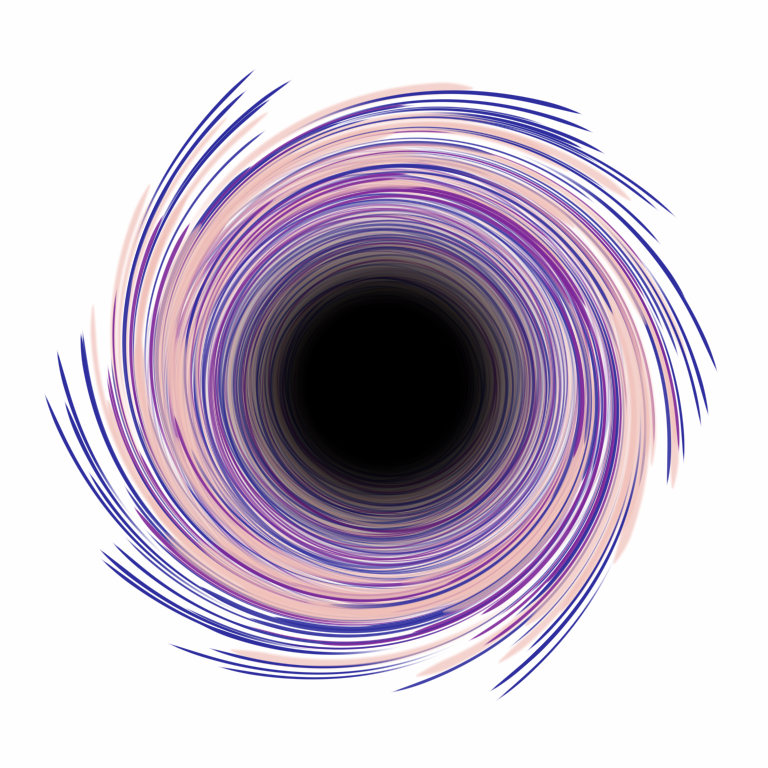
Write a three.js fragment shader that draws this background.

```glsl
// Brush strokes in blue, violet and pink spiralling out of a black hole on white.
varying vec2 vUv;

#define TAU 6.2831853
#define FILL_STROKES 190
#define TIP_CLUSTERS 8
#define TIPS_PER_CLUSTER 4
#define RING_LAYERS 6
#define RING_GAP 0.0065
#define UNWIND 11.7
#define EDGE 0.0011
#define CORE_INNER 0.095
#define CORE_OUTER 0.242

const vec3 WHITE = vec3(1.0, 0.995, 0.995);
const vec3 MIST = vec3(0.90, 0.83, 0.86);
const vec3 BLUE = vec3(0.18, 0.18, 0.62);
const vec3 VIOLET = vec3(0.49, 0.15, 0.60);
const vec3 PINK = vec3(0.94, 0.75, 0.72);

float hash(float n) {
  n = fract(n * 0.1031);
  n *= n + 33.33;
  n *= n + n;
  return fract(n);
}

vec3 inkColor(float pick) {
  if (pick < 0.36) return PINK;
  return pick < 0.68 ? VIOLET : BLUE;
}

// Coverage of a tapered stroke trailing counterclockwise and inward from its tip.
float strokeMask(vec2 polar, float tipAngle, float tipRadius,
                 float span, float halfWidth, float soft) {
  float behind = mod(polar.y - tipAngle, TAU);
  if (behind > span) return 0.0;
  float t = behind / span;
  float path = pow(pow(tipRadius, -3.0) + UNWIND * behind, -1.0 / 3.0);
  float width = halfWidth * sqrt(smoothstep(0.0, 0.12, behind)) * (1.0 - 0.75 * t);
  float body = 1.0 - smoothstep(width - soft, width + soft, abs(polar.x - path));
  return body * smoothstep(0.0, EDGE, width) * (1.0 - smoothstep(0.55, 1.0, t));
}

// Fine, slightly off-centre rings that fill the throat of the vortex.
vec3 paintRings(vec3 color, vec2 p) {
  for (int i = 0; i < RING_LAYERS; i++) {
    float layer = float(i);
    float turn = layer * 2.4;
    vec2 q = p - 0.008 * vec2(cos(turn), sin(turn));
    float r = length(q);
    float angle = atan(q.y, q.x);
    float gap = RING_GAP * (0.75 + 0.12 * layer);
    float id = floor(r / gap);
    float seed = id + 97.0 * layer + 11.0;
    float center = (id + mix(0.3, 0.7, hash(seed))) * gap;
    float width = gap * mix(0.08, 0.26, hash(seed + 701.0));
    float arc = 0.5 + 0.5 * cos(angle + TAU * hash(seed + 1409.0));
    float line = 1.0 - smoothstep(width - EDGE, width + EDGE, abs(r - center));
    float fade = 1.0 - smoothstep(0.25, 0.33, r);
    vec3 ink = inkColor(hash(seed + 2203.0));
    color = mix(color, ink, line * fade * mix(0.1, 0.75, arc));
  }
  return color;
}

// Scattered strokes that make up the broad body of the spiral.
vec3 paintBody(vec3 color, vec2 polar) {
  for (int i = 0; i < FILL_STROKES; i++) {
    float n = float(i) + 1.0;
    float pick = hash(n + 53.0);
    bool isPink = pick < 0.36;
    float tipAngle = TAU * fract(n * 0.618034 + 0.06 * hash(n + 307.0));
    float tipRadius = mix(0.255, 0.405, hash(n + 911.0));
    float span = mix(0.9, 2.5, hash(n + 1511.0));
    float size = hash(n + 2111.0);
    float halfWidth = isPink ? mix(0.003, 0.008, size) : mix(0.0011, 0.0034, size * size);
    float mask = strokeMask(polar, tipAngle, tipRadius, span, halfWidth,
                            isPink ? 0.003 : EDGE);
    color = mix(color, inkColor(pick), mask * (isPink ? 0.7 : 0.9));
  }
  return color;
}

// Loose bundles of blue strokes that break away at the rim.
vec3 paintTips(vec3 color, vec2 polar) {
  for (int c = 0; c < TIP_CLUSTERS; c++) {
    float k = float(c);
    float clusterAngle = 1.97 - TAU * k / float(TIP_CLUSTERS) - 0.28 * sin(0.25 * TAU * k);
    for (int j = 0; j < TIPS_PER_CLUSTER; j++) {
      float n = k * 17.0 + float(j) * 5.0 + 31.0;
      float tipAngle = clusterAngle + 0.32 * (hash(n) - 0.5);
      float tipRadius = 0.444 - 0.013 * float(j) - 0.012 * hash(n + 401.0);
      float span = mix(0.6, 1.2, hash(n + 809.0));
      float halfWidth = mix(0.0018, 0.0034, hash(n + 1301.0));
      color = mix(color, BLUE, strokeMask(polar, tipAngle, tipRadius, span, halfWidth, EDGE));
    }
  }
  return color;
}

void main() {
  vec2 p = vUv - 0.5;
  vec2 polar = vec2(max(length(p), 0.001), atan(p.y, p.x));
  vec3 color = mix(MIST, WHITE, smoothstep(0.18, 0.32, polar.x));
  color = paintRings(color, p);
  color = paintBody(color, polar);
  color = paintTips(color, polar);
  color *= smoothstep(CORE_INNER, CORE_OUTER, polar.x);
  gl_FragColor = vec4(color, 1.0);
}
```
